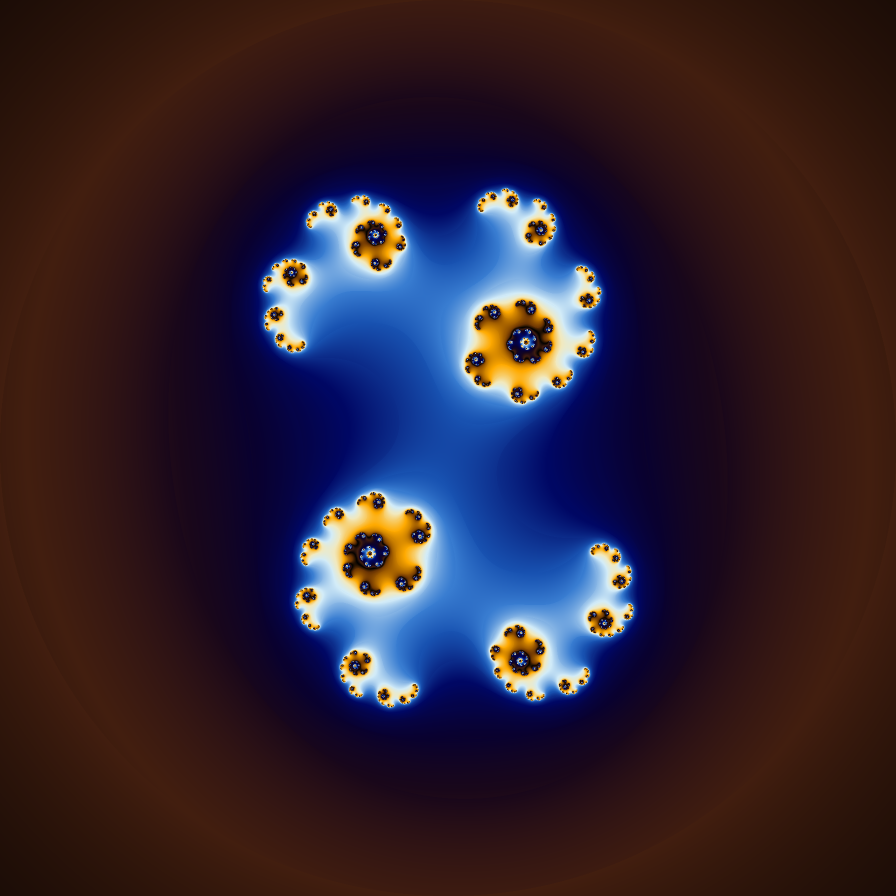
Give the GLSL for this background, as a WebGL 1 fragment shader.

```glsl
precision highp float;
// Draws a Julia set of glowing spiral islands, coloured by smooth escape time.

uniform vec2 u_resolution;

const vec2 SEED = vec2(0.45, 0.1428);
const float VIEW_SIZE = 4.0;       // width of the plane shown on the canvas
const float PALETTE_PERIOD = 17.0;
const int MAX_STEPS = 240;
const int GRID = 2;                // samples per pixel side

vec2 complexSquare(vec2 z) {
  return vec2(z.x * z.x - z.y * z.y, 2.0 * z.x * z.y);
}

// Fractional number of steps until the orbit leaves radius 2.
float escapeTime(vec2 z, vec2 seed) {
  float steps = 1.0;
  for (int i = 0; i < MAX_STEPS; i++) {
    if (dot(z, z) > 4.0) {
      return steps - log2(0.5 * log2(dot(z, z)));
    }
    z = complexSquare(z) + seed;
    steps += 1.0;
  }
  return 0.0;
}

// Blends from the colour so far to the next stop between two positions.
vec3 blendStop(vec3 color, vec3 next, float start, float end, float t) {
  return mix(color, next, clamp((t - start) / (end - start), 0.0, 1.0));
}

// Cyclic ramp: black, brown, indigo, blue, white, orange, black.
vec3 palette(float time) {
  float t = mod(time, PALETTE_PERIOD);
  vec3 color = vec3(0.0);
  color = blendStop(color, vec3(66, 30, 15), 0.0, 1.0, t);
  color = blendStop(color, vec3(25, 7, 26), 1.0, 2.0, t);
  color = blendStop(color, vec3(9, 1, 47), 2.0, 3.0, t);
  color = blendStop(color, vec3(0, 7, 100), 3.0, 5.0, t);
  color = blendStop(color, vec3(24, 82, 177), 5.0, 7.0, t);
  color = blendStop(color, vec3(57, 125, 209), 7.0, 8.0, t);
  color = blendStop(color, vec3(211, 236, 248), 8.0, 10.0, t);
  color = blendStop(color, vec3(241, 233, 191), 10.0, 11.0, t);
  color = blendStop(color, vec3(255, 170, 0), 11.0, 13.0, t);
  color = blendStop(color, vec3(153, 87, 0), 13.0, 15.0, t);
  color = blendStop(color, vec3(106, 52, 3), 15.0, 16.0, t);
  color = blendStop(color, vec3(0.0), 16.0, 17.0, t);
  return color / 255.0;
}

// Maps a canvas position to the complex plane, centred on zero.
vec2 toPlane(vec2 position, vec2 canvas) {
  return VIEW_SIZE * (position - 0.5 * canvas) / min(canvas.x, canvas.y);
}

void main() {
  // Average a small grid of samples to smooth the fine spirals.
  vec3 total = vec3(0.0);
  for (int y = 0; y < GRID; y++) {
    for (int x = 0; x < GRID; x++) {
      vec2 offset = (vec2(float(x), float(y)) + 0.5) / float(GRID) - 0.5;
      vec2 z = toPlane(gl_FragCoord.xy + offset, u_resolution);
      total += palette(escapeTime(z, SEED));
    }
  }
  gl_FragColor = vec4(total / float(GRID * GRID), 1.0);
}
```
